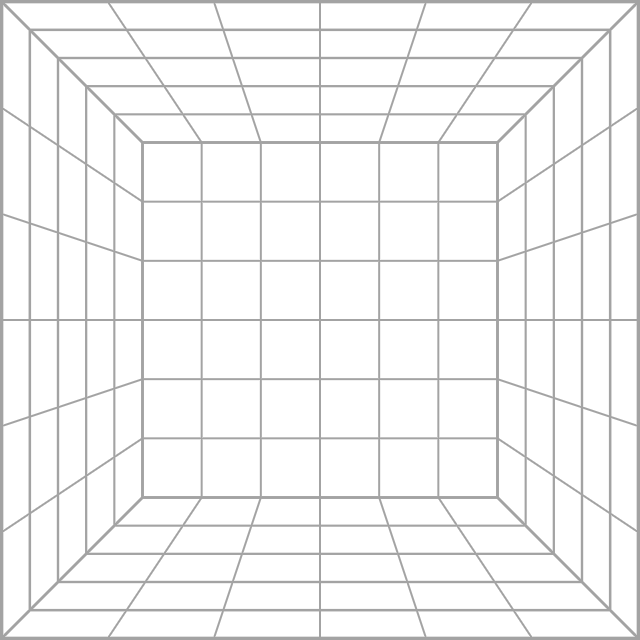
Write a Shadertoy shader that draws this background.

```glsl
// Draws an empty white room in one-point perspective, ruled with a grey grid.
// The back wall is a square lattice; the side walls, floor and ceiling combine
// evenly spaced square rings with rays that run out from the centre.

const vec3 PAPER_COLOR = vec3(1.0);
const vec3 LINE_COLOR = vec3(0.64);

// Lengths are fractions of the canvas, measured from its centre.
const float UNIT = 1.0 / 768.0;
const float BACK_HALF = 213.0 * UNIT;     // half side of the back wall
const float FRONT_HALF = 382.0 * UNIT;    // half side of the room opening
const float HALF_CELLS = 3.0;             // grid cells from centre to wall edge
const float DEPTH_CELLS = 5.0;            // grid cells from back to front

const float GRID_WIDTH = 2.4 * UNIT;
const float NEAR_RING_WIDTH = 3.2 * UNIT;
const float EDGE_WIDTH = 3.5 * UNIT;
const float FRAME_WIDTH = 4.0 * UNIT;

// Share of a pixel covered by a line of the given width.
float lineCoverage(float dist, float width, float pixel) {
    float halfWidth = 0.5 * width;
    float halfPixel = 0.5 * pixel;
    float overlap = min(dist + halfPixel, halfWidth) - max(dist - halfPixel, -halfWidth);
    return clamp(overlap / pixel, 0.0, 1.0);
}

// Square lattice on the back wall.
float backGrid(vec2 p, float pixel) {
    float cell = BACK_HALF / HALF_CELLS;
    vec2 dist = abs(p - cell * round(p / cell));
    return lineCoverage(min(dist.x, dist.y), GRID_WIDTH, pixel);
}

// Rays on the four receding walls; the last ray is the room's corner edge.
float wallRays(float major, float minor, float pixel) {
    float index = round(HALF_CELLS * minor / major);
    float slope = index / HALF_CELLS;
    float dist = abs(minor - slope * major) / sqrt(1.0 + slope * slope);
    float width = index < HALF_CELLS ? GRID_WIDTH : EDGE_WIDTH;
    return lineCoverage(dist, width, pixel);
}

// Square rings from the back wall's outline to the front frame.
float depthRings(float major, float pixel) {
    float spacing = (FRONT_HALF - BACK_HALF) / DEPTH_CELLS;
    float index = clamp(round((major - BACK_HALF) / spacing), 0.0, DEPTH_CELLS);
    float width = mix(GRID_WIDTH, NEAR_RING_WIDTH, index / DEPTH_CELLS);
    if (index < 0.5) width = EDGE_WIDTH;
    if (index > DEPTH_CELLS - 0.5) width = FRAME_WIDTH;
    return lineCoverage(abs(major - BACK_HALF - index * spacing), width, pixel);
}

void mainImage(out vec4 fragColor, in vec2 fragCoord) {
    float pixel = 1.0 / min(iResolution.x, iResolution.y);
    vec2 p = (fragCoord - 0.5 * iResolution.xy) * pixel;

    // Fold all four walls onto one: major runs in depth, minor along the wall.
    vec2 folded = abs(p);
    float major = max(folded.x, folded.y);
    float minor = min(folded.x, folded.y);

    float ink = major < BACK_HALF ? backGrid(p, pixel) : wallRays(major, minor, pixel);
    ink = max(ink, depthRings(major, pixel));

    fragColor = vec4(mix(PAPER_COLOR, LINE_COLOR, ink), 1.0);
}
```
